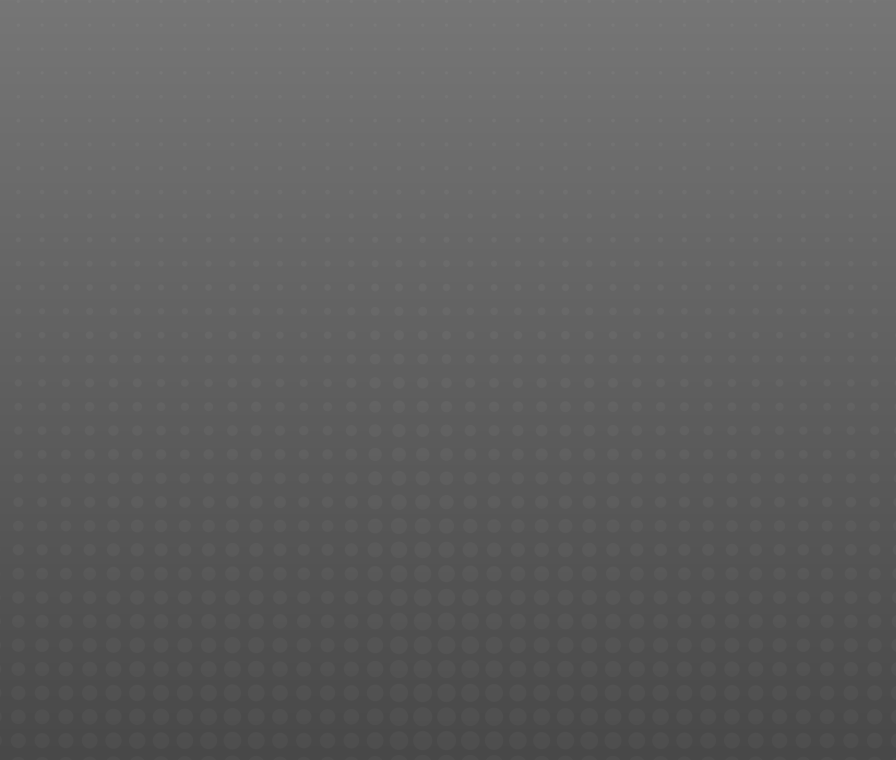
A WebGL 2 fragment shader for this background:

```glsl
#version 300 es
precision highp float;
// A grey vertical gradient under a faint halftone grid of lighter dots.
// Dots grow towards the bottom, and soft vertical swells plus gradient
// noise vary their size. Lengths are in units of the canvas height.

uniform vec2 u_resolution;
out vec4 fragColor;

const vec3 TOP_GREY = vec3(0.461);
const vec3 BOTTOM_GREY = vec3(0.281);
const vec2 PITCH = vec2(0.0313, 0.03138);
const vec2 FIRST_DOT = vec2(0.0241, 0.0255);
const float DOT_LIFT = 0.0215;

// Pseudo-random gradient direction for a lattice point
vec2 latticeGradient(vec2 cell) {
    float h = fract(sin(dot(cell, vec2(127.1, 311.7))) * 43758.5);
    float angle = 6.28319 * h;
    return vec2(cos(angle), sin(angle));
}

float gradientNoise(vec2 p) {
    vec2 i = floor(p);
    vec2 f = p - i;
    vec2 w = f * f * f * (f * (f * 6.0 - 15.0) + 10.0);
    vec2 e = vec2(1.0, 0.0);
    float a = dot(latticeGradient(i), f);
    float b = dot(latticeGradient(i + e.xy), f - e.xy);
    float c = dot(latticeGradient(i + e.yx), f - e.yx);
    float d = dot(latticeGradient(i + e.xx), f - e.xx);
    return mix(mix(a, b, w.x), mix(c, d, w.x), w.y);
}

float bump(float x, float center, float width) {
    float d = (x - center) / width;
    return exp(-d * d);
}

// Relative dot size across the canvas; the main swell drifts right with depth
float columnSwell(float x, float depth) {
    float drift = 0.05 * smoothstep(0.5, 1.0, depth);
    return 0.74 + 0.25 * bump(x, 0.15 + drift, 0.07)
                + 0.32 * bump(x, 0.32, 0.06)
                + 0.52 * bump(x, 0.52 + drift, 0.09)
                + 0.36 * bump(x, 0.75, 0.14)
                + 0.14 * bump(x, 0.98, 0.06)
                + 0.08 * bump(x, 1.15, 0.06);
}

// Dot radius as a fraction of the grid pitch
float dotRadius(vec2 center) {
    float depth = 1.0 - center.y;
    float base = mix(0.065, 0.36, smoothstep(0.04, 1.06, depth));
    float evenness = 0.55 * smoothstep(0.45, 1.0, depth);
    float swell = mix(columnSwell(center.x, depth), 0.98, evenness);
    swell = mix(1.0, swell, smoothstep(0.15, 0.5, depth));
    float variation = 1.0 + 0.08 * gradientNoise(center * vec2(12.0, 5.0));
    return min(base * swell * variation, 0.4);
}

// Antialiased coverage of the dot nearest to p
float dotCoverage(vec2 p, float pixel) {
    vec2 cell = floor((p - FIRST_DOT) / PITCH + 0.5);
    vec2 center = FIRST_DOT + cell * PITCH;
    float radius = dotRadius(center) * PITCH.y;
    float edge = length(p - center) - radius;
    return 1.0 - smoothstep(-0.7 * pixel, 0.7 * pixel, edge);
}

void main() {
    vec2 p = gl_FragCoord.xy / u_resolution.y;
    float pixel = 1.0 / u_resolution.y;
    vec3 color = mix(BOTTOM_GREY, TOP_GREY, p.y);
    color += DOT_LIFT * dotCoverage(p, pixel);
    fragColor = vec4(color, 1.0);
}
```
